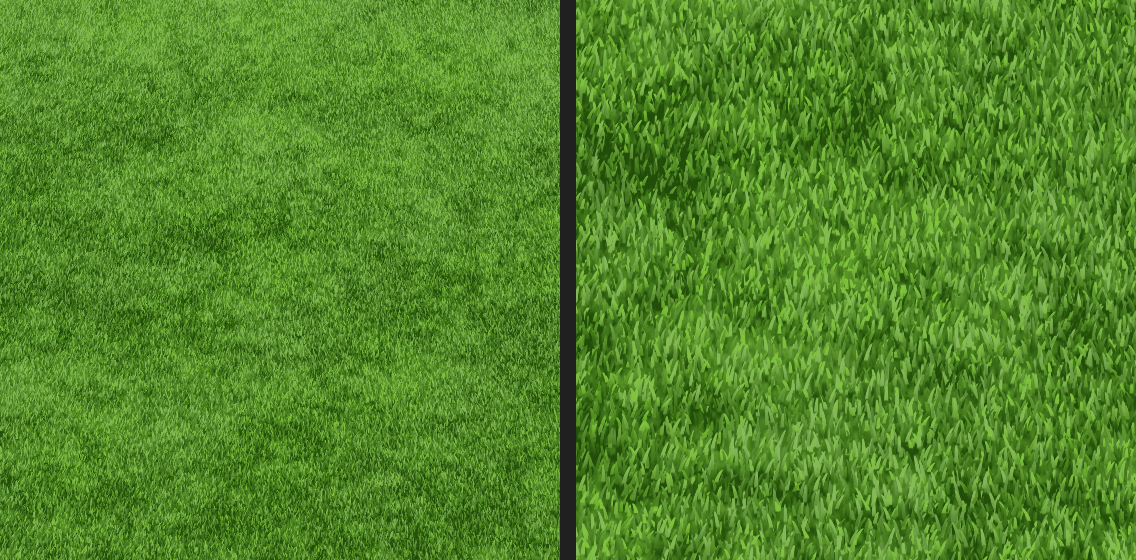
Left: the whole. Right: its middle third, enlarged.
This texture is drawn by a WebGL 1 fragment shader. Its source:

```glsl
precision highp float;
// A mown lawn seen at a slant: layered fine blades over soft, uneven patches.
uniform vec2 u_resolution;

float hash(vec2 p) {
  vec3 q = fract(vec3(p.xyx) * 0.1031);
  q += dot(q, q.yzx + 33.33);
  return fract((q.x + q.y) * q.z);
}

float noise(vec2 p) {
  vec2 cell = floor(p);
  vec2 f = fract(p);
  f = f * f * (3.0 - 2.0 * f);
  return mix(mix(hash(cell), hash(cell + vec2(1.0, 0.0)), f.x),
             mix(hash(cell + vec2(0.0, 1.0)), hash(cell + 1.0), f.x), f.y);
}

float fbm(vec2 p) {
  float sum = 0.0;
  float weight = 0.5;
  for (int i = 0; i < 4; i++) {
    sum += weight * noise(p);
    p = mat2(1.7, 0.5, -0.5, 1.9) * p + 17.3;
    weight *= 0.5;
  }
  return sum / 0.9375;
}

// Shade runs from shadow (0) to lit tip (1); paleness cools the lighter greens.
vec3 grassColor(float shade, float paleness) {
  vec3 shadow = vec3(0.13, 0.30, 0.035);
  vec3 deep = vec3(0.25, 0.46, 0.10);
  vec3 middle = mix(vec3(0.33, 0.57, 0.12), vec3(0.37, 0.56, 0.23), paleness);
  vec3 lit = mix(vec3(0.50, 0.77, 0.23), vec3(0.53, 0.73, 0.36), paleness);
  vec3 color = mix(shadow, deep, smoothstep(-0.1, 0.26, shade));
  color = mix(color, middle, smoothstep(0.18, 0.52, shade));
  return mix(color, lit, smoothstep(0.48, 1.0, shade));
}

void main() {
  vec2 uv = gl_FragCoord.xy / u_resolution.y;

  // Perspective: blades shrink towards the top
  float depth = 1.15 - 0.3 * uv.y;
  vec2 ground = vec2((uv.x - 0.5) / depth, -log(depth) / 0.3) + 3.0;
  float pixel = 1.0 / (u_resolution.y * depth);

  // Wide light and dark patches, stretched sideways, plus small tufts
  float patches = fbm(ground * vec2(4.0, 11.0)) - 0.5;
  float tufts = fbm(ground * vec2(32.0, 50.0) + 9.0) - 0.5;
  float light = 0.48 * patches + 0.62 * tufts + 0.2 * smoothstep(0.45, 1.0, uv.y);
  float coolness = fbm(ground * vec2(6.0, 10.0) + 40.0) - 0.5;

  // Shaded undergrowth
  float speckle = noise(ground * vec2(400.0, 240.0));
  vec3 color = grassColor(0.5 * speckle - 0.08 + light, 0.4);

  // Blades, back to front
  vec2 cellSize = vec2(0.0062, 0.0120);
  for (int layer = 0; layer < 7; layer++) {
    float level = float(layer);
    vec2 grid = ground / cellSize + level * vec2(37.37, 53.61);
    vec2 home = floor(grid);
    for (int row = 0; row < 2; row++) {
      for (int column = -1; column <= 1; column++) {
        vec2 cell = home + vec2(float(column), -float(row));
        float seed = hash(cell + 0.5);
        float tone = hash(cell + 71.2);
        float tint = hash(cell + 133.7);
        vec2 root = vec2(seed, hash(cell + 19.9));
        vec2 local = (grid - cell - root) * cellSize;

        float height = cellSize.y * mix(0.5, 1.0, tint);
        float along = local.y / height;
        float lean = (hash(cell + 211.4) - 0.45) * 0.0088;
        float across = abs(local.x - lean * along * (0.4 + 0.6 * along));
        float halfWidth = mix(0.0008, 0.0012, tone) * (1.0 - 0.6 * along * along);
        float cover = 1.0 - smoothstep(-0.5 * pixel, 0.5 * pixel, across - halfWidth);
        cover *= smoothstep(0.0, 0.15, along) * (1.0 - smoothstep(0.85, 1.0, along));

        float shade = 0.30 + light + 1.0 * (tone - 0.5) + 0.34 * along + 0.012 * level;
        float paleness = clamp(0.45 + coolness + 1.1 * (tint - 0.5), 0.0, 1.0);
        color = mix(color, grassColor(shade, paleness), cover * 0.97);
      }
    }
  }

  gl_FragColor = vec4(color, 1.0);
}
```
